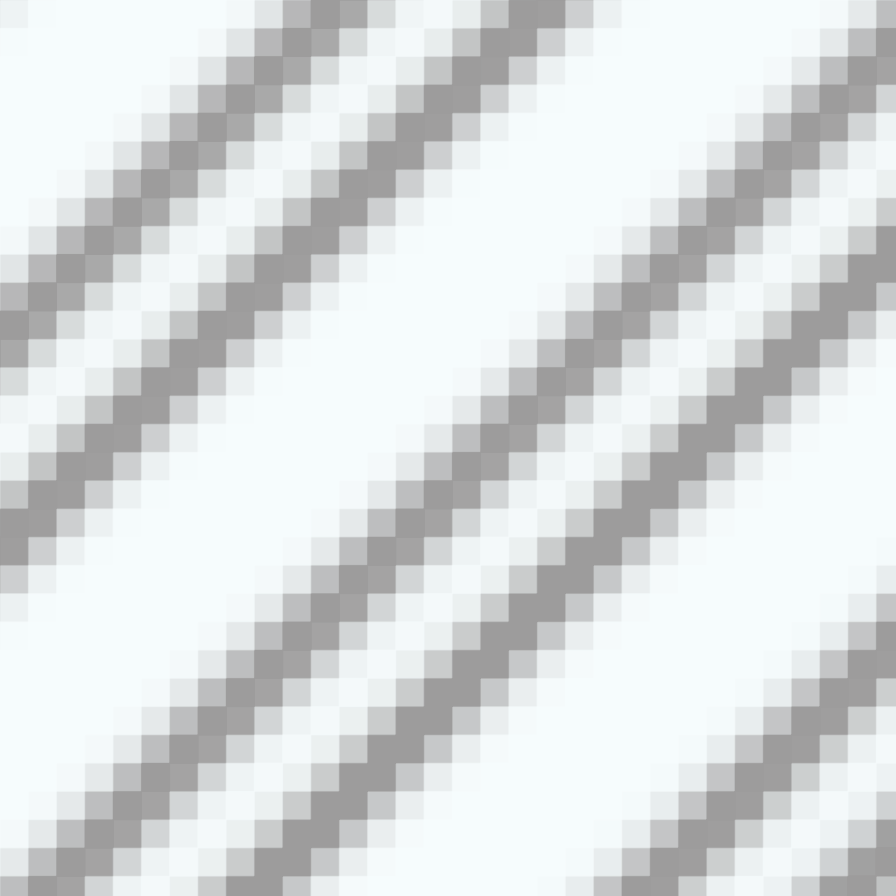
This pattern is drawn by a Shadertoy shader. Its source:

```glsl
#define CELLS 31.7          // mosaic cells across the canvas
#define PERIOD 0.66667      // repeat of the line pair, along x + y
#define FIRST_LINE 0.383    // offset of the upper line
#define SECOND_LINE 0.612   // offset of the lower line
#define LINE_SPREAD 0.0385  // softness of each line, along x + y
#define LINE_GAIN 1.1       // above 1 flattens the line core
#define CELL_BLEND 0.04     // softness of cell borders, in cells
#define PAPER vec3(0.966, 0.988, 0.992)
#define INK vec3(0.614, 0.610, 0.610)

// Snap to cell centres, with a narrow blend at the cell borders
vec2 mosaic(vec2 p, float blend) {
    vec2 g = p * CELLS - 0.5;
    vec2 stepped = smoothstep(0.5 - blend, 0.5 + blend, fract(g));
    return (floor(g) + 0.5 + stepped) / CELLS;
}

// Soft line repeated along the diagonal coordinate
float softLine(float diagonal, float offset) {
    float d = (fract((diagonal - offset) / PERIOD + 0.5) - 0.5) * PERIOD;
    float t = d / LINE_SPREAD;
    return min(1.0, LINE_GAIN * exp(-0.5 * t * t));
}

void mainImage(out vec4 fragColor, in vec2 fragCoord) {
    // Canvas units, measured down from the upper left
    vec2 p = vec2(fragCoord.x, iResolution.y - fragCoord.y) / iResolution.y;
    float pixelInCells = CELLS / iResolution.y;
    vec2 cell = mosaic(p, clamp(0.5 * pixelInCells, CELL_BLEND, 0.5));

    // Paired diagonal lines
    float diagonal = cell.x + cell.y;
    float ink = softLine(diagonal, FIRST_LINE) + softLine(diagonal, SECOND_LINE);

    fragColor = vec4(mix(PAPER, INK, min(ink, 1.0)), 1.0);
}
```
